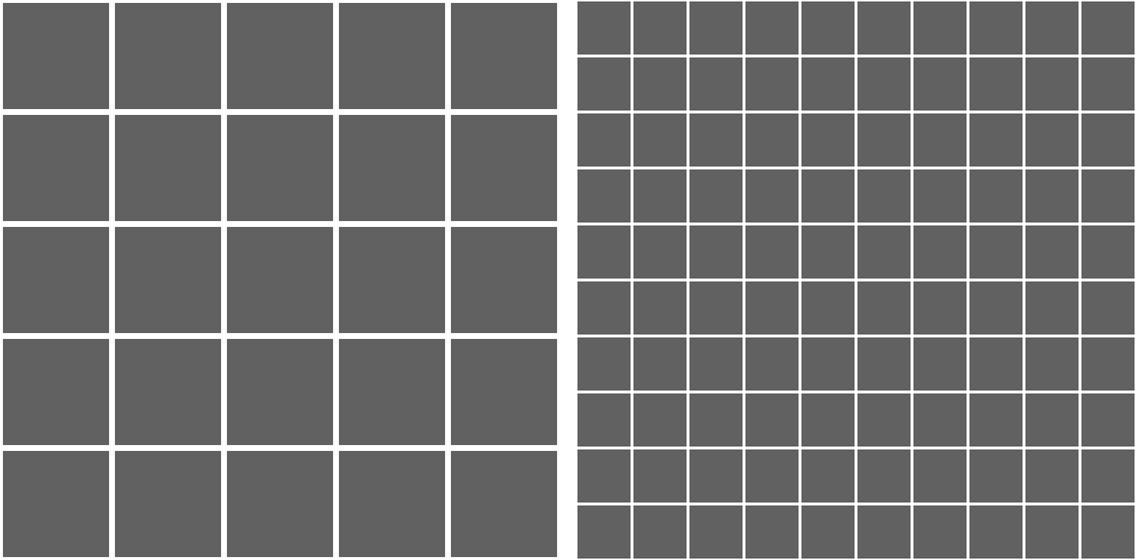
Left, the tile; right, the same tile 2 across and 2 down.
This pattern is drawn by a Shadertoy shader. Its source:

```glsl
// Grid of flat grey square tiles separated by thin white joints.
#define REPEATS 5.0             // tiles across and down
#define JOINT_WIDTH 0.052       // joint width as a share of one cell
#define TILE_COLOR vec3(0.38)
#define JOINT_COLOR vec3(1.0)

// Share of a pixel covered by the tile along each axis
vec2 tileCoverage(vec2 cell, vec2 pixel) {
    vec2 inset = 0.5 - 0.5 * JOINT_WIDTH - abs(cell - 0.5);
    return clamp(inset / pixel + 0.5, 0.0, 1.0);
}

void mainImage(out vec4 fragColor, in vec2 fragCoord) {
    // Cell coordinates; joints straddle the canvas border so it wraps
    vec2 cell = fract(fragCoord / iResolution.xy * REPEATS);
    vec2 pixel = REPEATS / iResolution.xy;

    // Box-filtered square
    vec2 coverage = tileCoverage(cell, pixel);
    vec3 color = mix(JOINT_COLOR, TILE_COLOR, coverage.x * coverage.y);

    fragColor = vec4(color, 1.0);
}
```
